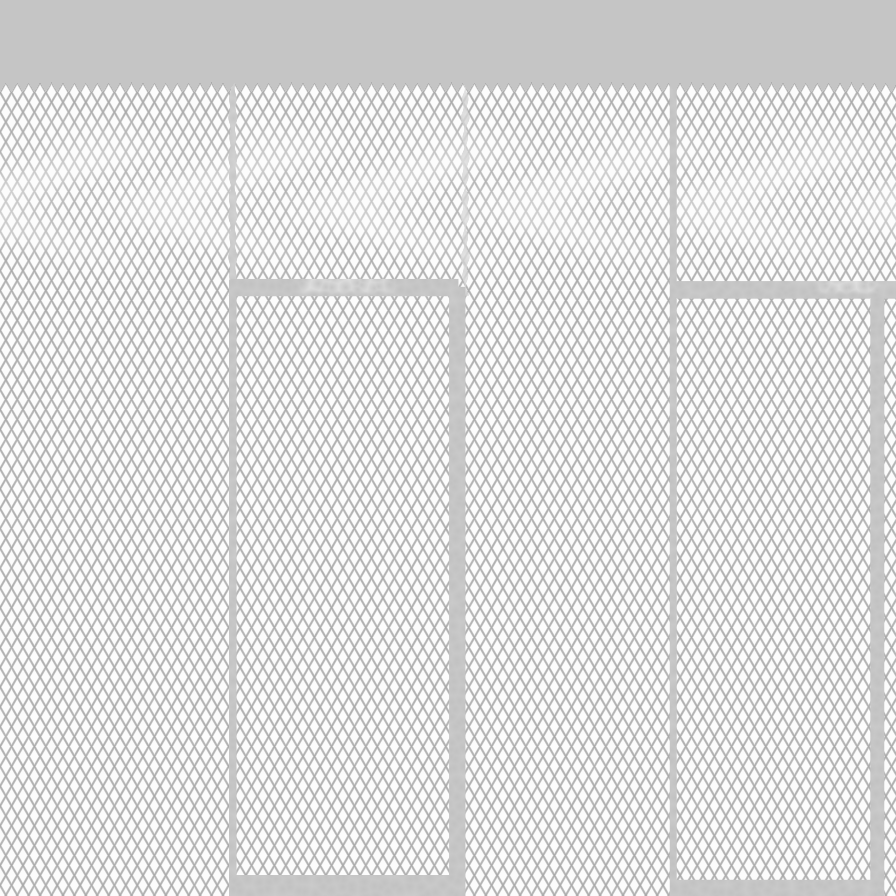
Reproduce this texture procedurally as a WebGL 1 fragment shader.

```glsl
precision highp float;
uniform vec2 u_resolution;

float pixel;

// Antialiased rectangle from its lower left and upper right corners
float box(vec2 p, vec2 low, vec2 high) {
  vec2 d = abs(p - 0.5 * (low + high)) - 0.5 * (high - low);
  return 1.0 - smoothstep(-0.5 * pixel, 0.5 * pixel, max(d.x, d.y));
}

vec2 hash2(vec2 p) {
  p = vec2(dot(p, vec2(127.1, 311.7)), dot(p, vec2(269.5, 183.3)));
  return fract(sin(p) * 4375.85);
}

// Distance to the nearest scattered point
float cellular(vec2 p) {
  vec2 cell = floor(p);
  float nearest = 1.0;
  for (int j = -1; j <= 1; j++) {
    for (int i = -1; i <= 1; i++) {
      vec2 c = cell + vec2(float(i), float(j));
      nearest = min(nearest, length(c + hash2(c) - p));
    }
  }
  return nearest;
}

// Crossing diagonal wires; x is wire coverage, y is the row of the cell center
vec2 diamondMesh(vec2 p) {
  vec2 q = vec2((p.x - 0.0065) * 78.4, (0.908 - p.y) * 45.2);
  vec2 diagonal = vec2(q.x + q.y, q.x - q.y);
  vec2 d = abs(fract(diagonal - 0.5) - 0.5);
  float soft = 0.5 * pixel / 0.01105 + 0.03;
  vec2 wire = 1.0 - smoothstep(0.105 - soft, 0.105 + soft, d);
  vec2 cell = floor(diagonal);
  float coverage = max(wire.x, wire.y) + 0.12 * wire.x * wire.y;
  return vec2(coverage, 0.5 * (cell.x - cell.y));
}

void main() {
  vec2 p = gl_FragCoord.xy / u_resolution;
  pixel = 1.0 / min(u_resolution.x, u_resolution.y);
  float grain = cellular(p * 95.0) - 0.45;

  // Wire mesh with a pale, worn zone near the top
  vec2 mesh = diamondMesh(p);
  float worn = smoothstep(0.68, 0.76, p.y) * (1.0 - smoothstep(0.81, 0.89, p.y));
  worn *= 0.26 + 0.14 * sin(p.x * 31.0 + 2.0 * sin(p.y * 43.0));
  float shade = mix(0.99, 0.705 + 0.03 * grain, mesh.x * (1.0 - worn));

  // Lumpy seams between the upper panels
  float lump = 0.0009 * sin(p.y * 284.0) + 0.0006 * sin(p.y * 117.0);
  float leftSeam = box(p, vec2(0.2562 - lump, 0.67), vec2(0.2634 + lump, 0.91));
  float midSeam = box(p, vec2(0.5165 - 1.5 * lump, 0.67), vec2(0.522 + 1.5 * lump, 0.91));
  shade = mix(shade, 0.8 + 0.05 * grain, leftSeam);
  shade = mix(shade, 0.84 + 0.06 * grain, 0.8 * midSeam);

  // Posts
  float frame = box(p, vec2(0.2556, -0.1), vec2(0.264, 0.688));
  frame = max(frame, box(p, vec2(0.5013, -0.1), vec2(0.5195, 0.68)));
  frame = max(frame, box(p, vec2(0.7474, -0.1), vec2(0.7552, 0.91)));
  frame = max(frame, box(p, vec2(0.9714, -0.1), vec2(0.987, 0.68)));

  // Lintels and bottom rails
  float lintel = box(p, vec2(0.258, 0.6693), vec2(0.5117, 0.6888));
  lintel = max(lintel, box(p, vec2(0.748, 0.6667), vec2(1.1, 0.6862)));
  float rail = box(p, vec2(0.258, -0.1), vec2(0.5195, 0.0234));
  rail = max(rail, box(p, vec2(0.748, -0.1), vec2(0.987, 0.0182)));
  frame = max(frame, max(lintel, rail));

  // Pale scuffs on the lintels
  float scuff = smoothstep(0.325, 0.35, p.x) * (1.0 - smoothstep(0.42, 0.45, p.x));
  scuff += smoothstep(0.905, 0.925, p.x) * (1.0 - smoothstep(0.97, 0.99, p.x));
  scuff *= lintel * smoothstep(0.67, 0.677, p.y);
  float metal = 0.775 + 0.035 * grain + scuff * (0.05 + 0.07 * grain);
  shade = mix(shade, metal, frame);

  // Solid top band with a toothed lower edge following the cells
  float band = step(mesh.y, 0.25);
  shade = mix(shade, 0.772, band);

  gl_FragColor = vec4(vec3(shade), 1.0);
}
```
